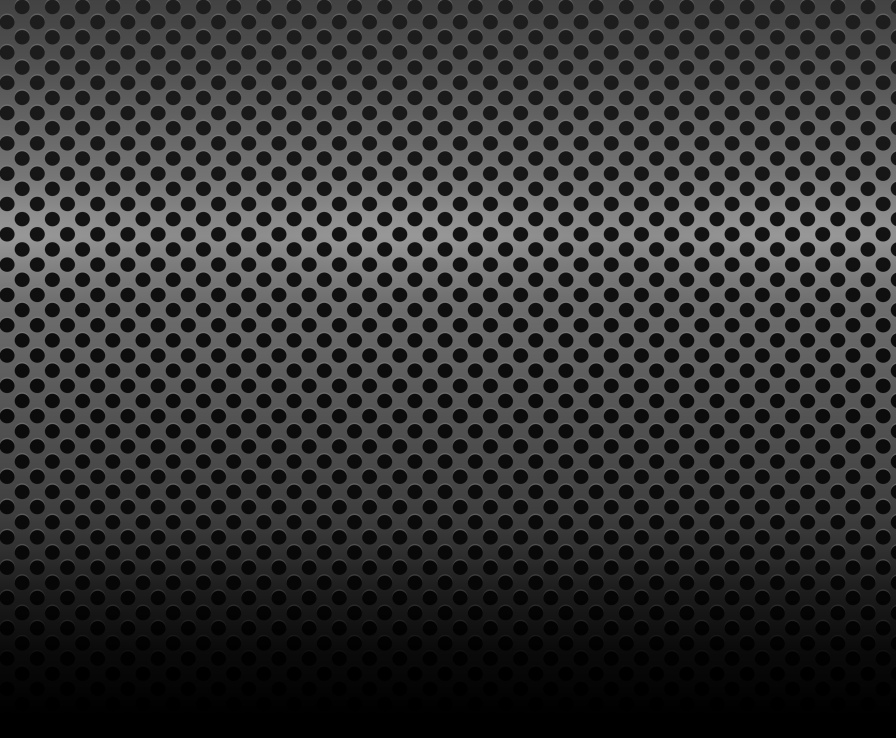
Give the GLSL for this texture, as a WebGL 2 fragment shader.

```glsl
#version 300 es
precision highp float;
// Perforated dark metal sheet: a staggered lattice of round holes, each with a
// thin lit upper rim, over brushed grey shading that peaks in a horizontal
// sheen and fades to black at the bottom. Lengths are in lattice cells.

uniform vec2 u_resolution;
out vec4 outColor;

const vec2 CELLS = vec2(29.66, 24.35);       // lattice cells across and down
const vec2 FIRST_HOLE = vec2(0.734, 0.230);  // first hole, from the top left
const vec2 HOLE_STRETCH = vec2(0.98, 1.02);  // holes are slightly wide
const float HOLE_RADIUS = 0.243;
const float RIM_SHIFT = 0.045;
const float RIM_LIGHT = 0.22;
const float SHEEN_PEAK = 0.57;
const float SHEEN_DEPTH = 0.317;             // distance of the sheen below the top
const float SHEEN_WIDTH = 0.07;
const float SHEEN_RIPPLE = 0.025;
const float SHEEN_WAVES = 2.22;              // bright patches across the sheen
const float HOLE_TOP = 0.12;
const float HOLE_LOW = 0.042;

// Metal shade stops: (depth below the top, grey level)
const int STOPS = 16;
const vec2 SHADE[STOPS] = vec2[](
  vec2(0.00, 0.26), vec2(0.09, 0.32), vec2(0.16, 0.39), vec2(0.24, 0.46),
  vec2(0.29, 0.54), vec2(0.32, SHEEN_PEAK), vec2(0.36, 0.50), vec2(0.41, 0.43),
  vec2(0.48, 0.39), vec2(0.56, 0.33), vec2(0.64, 0.28), vec2(0.70, 0.24),
  vec2(0.75, 0.18), vec2(0.80, 0.11), vec2(0.88, 0.04), vec2(0.97, 0.00));

float metalShade(vec2 uv) {
  float grey = SHADE[0].y;
  for (int i = 1; i < STOPS; i++) {
    float t = (uv.y - SHADE[i - 1].x) / (SHADE[i].x - SHADE[i - 1].x);
    grey = mix(grey, SHADE[i].y, clamp(t, 0.0, 1.0));
  }
  // Soft bright patches along the sheen
  float offset = (uv.y - SHEEN_DEPTH) / SHEEN_WIDTH;
  float ripple = cos(uv.x * SHEEN_WAVES * 6.2832);
  return grey + SHEEN_RIPPLE * ripple * exp(-offset * offset);
}

// Signed distance to the nearest hole of two interleaved square lattices
float holeDistance(vec2 q) {
  vec2 a = (fract(q + 0.5) - 0.5) * HOLE_STRETCH;
  vec2 b = (fract(q) - 0.5) * HOLE_STRETCH;
  return min(length(a), length(b)) - HOLE_RADIUS;
}

float coverage(float d, float edge) {
  return 1.0 - smoothstep(-edge, edge, d);
}

void main() {
  vec2 uv = gl_FragCoord.xy / u_resolution;
  uv.y = 1.0 - uv.y;                         // depth below the top
  vec2 q = uv * CELLS - FIRST_HOLE;
  float edge = 0.7 * CELLS.x / u_resolution.x;
  float fade = 1.0 - smoothstep(0.66, 0.94, uv.y);

  // Sheet
  float metal = metalShade(uv);
  float grey = metal;

  // Lit rim, peeking out above each hole
  float rim = coverage(holeDistance(q + vec2(0.0, RIM_SHIFT)), edge);
  float rimGain = RIM_LIGHT * max(0.0, 1.0 - metal / SHEEN_PEAK) * fade;
  grey += rim * rimGain;

  // Hole, darker further down
  float holeGrey = mix(HOLE_TOP, HOLE_LOW, smoothstep(-0.1, 0.62, uv.y)) * fade;
  grey = mix(grey, holeGrey, coverage(holeDistance(q), edge));

  outColor = vec4(vec3(grey), 1.0);
}
```
